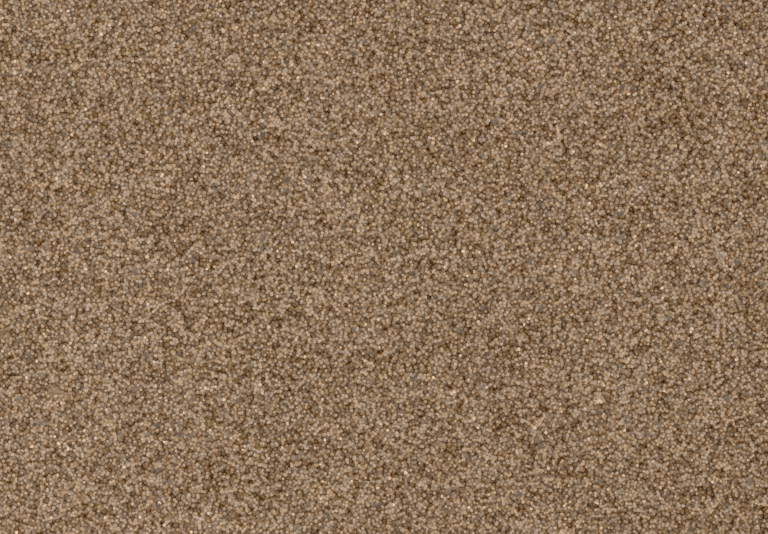
Reproduce this texture procedurally as a Shadertoy shader.

```glsl
// Coarse brown sand seen from above: softly blended cellular noise gives each
// grain its own tone with dark pores between, sparse grey pebbles lie among
// them, and soft noise with layered sines adds faint patches and bands.

#define GRAINS 185.0        // grains per canvas height
#define PEBBLES 46.0        // pebble cells per canvas height
#define PEBBLE_SHARE 0.10   // share of pebble cells that are filled
#define GRAIN_CONTRAST 0.31 // range of tone between grains
#define GRAIN_EDGE 15.0     // sharpness of the borders between grains
#define PORE_DEPTH 0.22     // darkness between grains
#define HUE_SPREAD 0.055    // warm to cool variation
#define PATCH_DEPTH 0.046   // strength of the soft patches
#define SAND vec3(0.608, 0.507, 0.408)
#define SLATE vec3(0.450, 0.400, 0.355)
#define SAMPLES 3           // antialiasing samples per axis

vec3 hash3(vec2 p) {
    vec3 q = fract(p.xyx * vec3(0.1031, 0.1030, 0.0973));
    q += dot(q, q.yxz + 33.33);
    return fract((q.xxy + q.yzz) * q.zyx);
}

float softNoise(vec2 p) {
    vec2 cell = floor(p), f = fract(p);
    f = f * f * (3.0 - 2.0 * f);
    float low = mix(hash3(cell).x, hash3(cell + vec2(1, 0)).x, f.x);
    float high = mix(hash3(cell + vec2(0, 1)).x, hash3(cell + vec2(1, 1)).x, f.x);
    return mix(low, high, f.y) - 0.5;
}

// Tone of one grain, with a few pale and dark minerals
vec3 mineral(vec2 cell) {
    vec3 rnd = hash3(cell + 71.0);
    float tone = (rnd.x - 0.5) * GRAIN_CONTRAST;
    tone += 0.14 * step(0.975, rnd.z);
    tone -= 0.09 * step(rnd.z, 0.05);
    float warmth = (rnd.y - 0.5) * HUE_SPREAD;
    return SAND + tone + warmth * vec3(0.8, 0.0, -1.0);
}

// Blend of the nearest grains; points far from every grain become pores
vec3 grainColor(vec2 uv) {
    vec2 p = mat2(0.8, 0.6, -0.6, 0.8) * uv * GRAINS + 300.0;
    vec2 home = floor(p);
    vec3 sum = vec3(0.0);
    float total = 0.0, nearest = 9.0;
    for (int y = -1; y <= 1; y++)
    for (int x = -1; x <= 1; x++) {
        vec2 cell = home + vec2(x, y);
        vec3 rnd = hash3(cell);
        float d = length(cell + rnd.xy - p) * mix(0.85, 1.2, rnd.z);
        float weight = exp(-GRAIN_EDGE * d);
        sum += weight * mineral(cell);
        total += weight;
        nearest = min(nearest, d);
    }
    return sum / total - PORE_DEPTH * smoothstep(0.3, 0.9, nearest);
}

// Rounded, lumpy stones, lit from the upper left
vec3 addPebbles(vec3 color, vec2 uv) {
    vec2 p = uv * PEBBLES, cell = floor(p);
    vec3 rnd = hash3(cell + 313.0);
    vec2 d = fract(p) - mix(vec2(0.36), vec2(0.64), rnd.xy);
    float angle = atan(d.y, d.x);
    float radius = mix(0.14, 0.30, rnd.x) * (1.0 + 0.18 * sin(3.0 * angle + 20.0 * rnd.y));
    float cover = 1.0 - smoothstep(radius - 0.08, radius + 0.04, length(d));
    vec3 stone = SLATE + 0.14 * (rnd.y - 0.5) + 0.15 * dot(d, vec2(-0.6, 0.8));
    return mix(color, stone, 0.7 * cover * step(rnd.z, PEBBLE_SHARE));
}

float patches(vec2 uv) {
    float tone = 0.45 * softNoise(uv * vec2(5.0, 9.0));
    tone += 0.5 * softNoise(uv * vec2(17.0, 26.0) + 40.0);
    tone += 0.7 * softNoise(uv * vec2(50.0, 62.0) + 90.0);
    tone += 0.08 * sin(uv.y * 31.0 + 1.5 * sin(uv.x * 4.0));
    tone += 0.06 * sin(uv.y * 73.0 + 2.0 * sin(uv.x * 3.0 + 1.0));
    return tone;
}

void mainImage(out vec4 fragColor, in vec2 fragCoord) {
    vec3 color = vec3(0.0);
    for (int y = 0; y < SAMPLES; y++)
    for (int x = 0; x < SAMPLES; x++) {
        vec2 offset = (vec2(x, y) + 0.5) / float(SAMPLES) - 0.5;
        vec2 uv = (fragCoord + offset) / iResolution.y;
        color += addPebbles(grainColor(uv), uv);
    }
    color /= float(SAMPLES * SAMPLES);

    vec2 uv = fragCoord / iResolution.y;
    color += PATCH_DEPTH * patches(uv);
    color += 0.012 * (0.7 - uv.x);   // light falls off to the right
    fragColor = vec4(clamp(color, 0.0, 1.0), 1.0);
}
```
